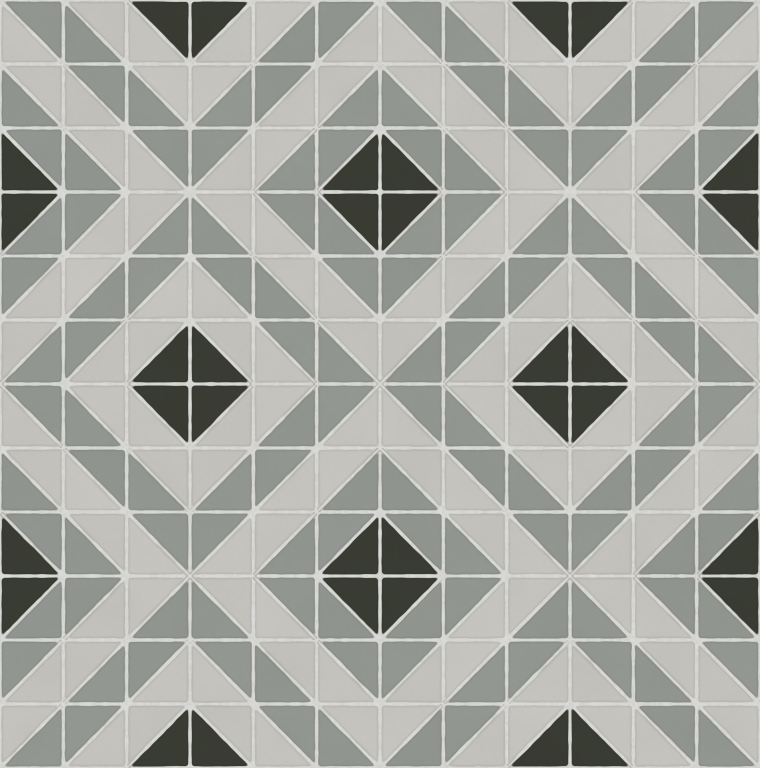
Give the GLSL for this pattern, as a Shadertoy shader.

```glsl
// Triangle mosaic: concentric diamonds in white, sage grey and near-black, with pale joints
#define CELLS 12.0          // square cells across and down
#define PERIOD 6.0          // cells per repeat of the diamond motif
#define GRID_HALF 0.027     // half width of straight joints, in cells
#define DIAG_HALF 0.025     // half width of diagonal joints, in cells
#define CORNER 0.045        // rounding of tile corners
#define WOBBLE 0.010        // unevenness of tile edges
#define VARIATION 0.022     // brightness change from tile to tile
#define WHITE vec3(0.765, 0.76, 0.74)
#define GREY vec3(0.57, 0.585, 0.562)
#define DARK vec3(0.225, 0.235, 0.198)
#define GROUT vec3(0.84, 0.84, 0.83)
#define DIRT vec3(0.60, 0.58, 0.54)

float hash(vec2 p) {
    vec3 q = fract(vec3(p.xyx) * 0.1031);
    q += dot(q, q.yzx + 33.33);
    return fract((q.x + q.y) * q.z);
}

// Value noise that wraps over the whole canvas; scale is a whole number
float wrapNoise(vec2 p, float scale) {
    float size = CELLS * scale;
    vec2 i = floor(p * scale), f = fract(p * scale);
    f = f * f * (3.0 - 2.0 * f);
    vec2 a = mod(i, size), b = mod(i + 1.0, size);
    return mix(mix(hash(a), hash(vec2(b.x, a.y)), f.x),
               mix(hash(vec2(a.x, b.y)), hash(b), f.x), f.y);
}

// Glaze colour of each ring, counted outward from the diamond centre
vec3 ringColour(float ring) {
    if (ring < 0.5 || ring > 4.5) return DARK;
    return mod(ring, 2.0) < 0.5 ? GREY : WHITE;
}

void mainImage(out vec4 fragColor, in vec2 fragCoord) {
    vec2 p = fragCoord / iResolution.xy * CELLS;
    float aa = 0.75 * CELLS / min(iResolution.x, iResolution.y);

    // Fold space around the diamond centres
    float halfPeriod = PERIOD * 0.5;
    vec2 q = abs(mod(p + vec2(0.0, halfPeriod), PERIOD) - halfPeriod);
    vec2 cell = min(floor(q), halfPeriod - 1.0);
    vec2 local = q - cell;

    // Each cell splits into an inner and an outer triangle
    float across = local.x + local.y - 1.0;
    float outer = step(0.0, across);
    float ring = cell.x + cell.y + outer;
    vec2 legs = mix(local, 1.0 - local, outer);
    float diagonal = abs(across) * 0.70711;

    // Depth inside the rounded, slightly uneven triangle
    float uneven = (wrapNoise(p, 9.0) - 0.5) * WOBBLE;
    vec3 edges = vec3(legs - GRID_HALF, diagonal - DIAG_HALF) + uneven;
    float depth = CORNER - length(max(CORNER - edges, 0.0));
    float tile = smoothstep(-aa, aa, depth);

    // Glaze: tint per tile, faint mottling and a soft rim
    vec3 glaze = ringColour(ring);
    float tint = hash(floor(p) + 41.0 * outer + 7.0) - 0.5;
    float mottle = wrapNoise(p, 2.0) - 0.5 + 0.5 * (wrapNoise(p, 20.0) - 0.5);
    glaze *= 1.0 + VARIATION * (tint + 0.7 * mottle);
    float rim = 1.0 - smoothstep(0.0, CORNER, depth);
    glaze = mix(glaze, glaze * 0.94, rim);

    // Grout with broken dirt lines, strongest beside the diagonals
    float grain = wrapNoise(p, 24.0) - 0.5;
    vec3 joint = GROUT * (1.0 + 0.05 * grain);
    float patches = smoothstep(0.4, 0.75, wrapNoise(p + 5.0, 3.0));
    float besideDiagonal = 1.0 - smoothstep(0.0, 0.02, abs(edges.z));
    float besideGrid = 1.0 - smoothstep(0.0, 0.015, abs(min(edges.x, edges.y)));
    float dirt = patches * max(0.55 * besideDiagonal, 0.25 * besideGrid);
    joint = mix(joint, DIRT, dirt);

    fragColor = vec4(mix(joint, glaze, tile), 1.0);
}
```
